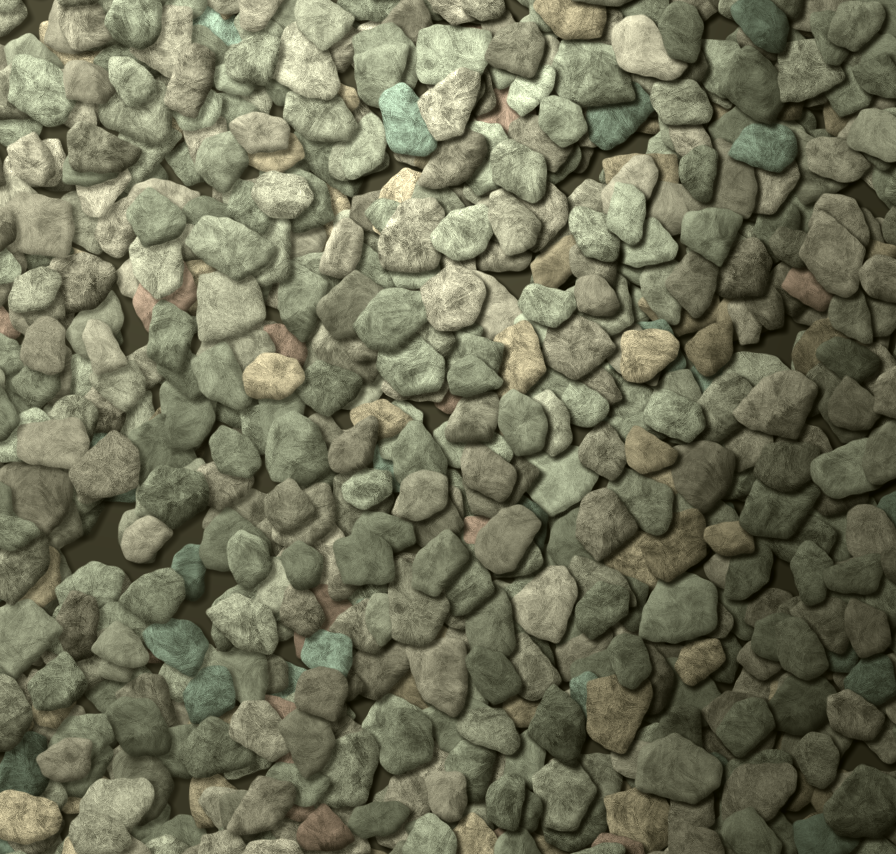
Give the GLSL for this texture, as a Shadertoy shader.

```glsl
float hash(vec2 p) {
    return fract(sin(dot(p, vec2(127.1, 311.7))) * 4375.85);
}

mat2 rotation(float a) {
    return mat2(cos(a), sin(a), -sin(a), cos(a));
}

// Distance to the nearest scattered point
float cellular(vec2 p) {
    vec2 cell = floor(p);
    float nearest = 2.0;
    for (int y = -1; y <= 1; y++)
    for (int x = -1; x <= 1; x++) {
        vec2 c = cell + vec2(x, y);
        vec2 point = c + vec2(hash(c), hash(c + 37.2));
        nearest = min(nearest, length(p - point));
    }
    return nearest;
}

// Layered, warped sines
float mottle(vec2 p) {
    float sum = 0.0, amp = 0.5;
    for (int i = 0; i < 6; i++) {
        p = rotation(0.9) * p * 1.75 + 0.9 * sin(p.yx * 1.3 + 2.0);
        sum += amp * sin(p.x) * sin(p.y);
        amp *= 0.78;
    }
    return sum;
}

// Rounded polygon: xy = outward direction, z = signed distance
vec3 pebble(vec2 q, vec2 id) {
    float size = mix(0.72, 1.2, hash(id + 3.1));
    float turn = 6.283 * hash(id + 8.7);
    vec2 outward = vec2(0);
    float total = 0.0;
    for (int k = 0; k < 7; k++) {
        float h = hash(id + float(k) * 1.37);
        float a = (float(k) + 0.9 * h) * 0.8976 + turn;
        vec2 n = vec2(cos(a), sin(a));
        float r = 0.40 + 0.1 * cos(2.0 * (a - turn * 3.0)) + 0.18 * fract(h * 17.0);
        float w = exp(27.0 * (dot(q, n) - r * size));
        outward += n * w;
        total += w;
    }
    return vec3(outward / total, log(total) / 27.0);
}

vec3 mineral(vec2 id) {
    float kind = hash(id + 21.4);
    vec3 c = mix(vec3(0.76, 0.75, 0.665), vec3(0.71, 0.745, 0.65), smoothstep(0.3, 0.7, kind));
    c = mix(c, vec3(0.65, 0.75, 0.67), step(0.94, kind));
    c = mix(c, vec3(0.80, 0.76, 0.64), step(kind, 0.12));
    c = mix(c, vec3(0.74, 0.65, 0.58), step(kind, 0.02));
    return c * mix(0.78, 1.16, hash(id + 14.9));
}

vec3 shadePebble(vec2 q, vec2 id, vec3 shape) {
    vec2 grainPos = q + 9.0 * vec2(hash(id + 5.5), hash(id + 6.6));
    float patches = mottle(grainPos * 4.0);
    float dents = mottle(grainPos.yx * 5.0 + 4.0);
    float specks = cellular(grainPos * 23.0 + 1.5 * vec2(patches, dents));

    // Tilted top, broken facet, worn rim, rough skin
    vec2 tilt = vec2(hash(id + 1.9), hash(id + 2.8)) - 0.5;
    float a = 6.283 * hash(id + 11.3);
    vec2 facet = vec2(cos(a), sin(a));
    float crease = dot(q, facet) - 0.12 + 0.07 * patches;
    vec2 slope = 0.5 * tilt + 0.36 * facet * smoothstep(-0.05, 0.07, crease);
    slope += shape.xy * 0.8 * smoothstep(-0.16, 0.02, shape.z + 0.03 * dents);
    slope += 0.2 * vec2(patches, dents);
    vec3 normal = normalize(vec3(slope, 1.0));
    float diffuse = max(dot(normal, normalize(vec3(-0.42, 0.5, 0.78))), 0.0);

    float roughness = mix(0.35, 1.0, hash(id + 17.7));
    float stain = smoothstep(0.0, 0.6, patches) - 0.25;
    float skin = 1.0 + roughness * (0.16 * dents - 0.2 * stain + 0.34 * (specks - 0.47));
    return mineral(id) * skin * (0.2 + 0.76 * diffuse);
}

void mainImage(out vec4 fragColor, in vec2 fragCoord) {
    vec2 uv = fragCoord / iResolution.xy;
    float scale = 14.0;
    vec2 p = fragCoord / iResolution.y * scale;
    float edge = 1.0 * scale / iResolution.y;
    float shadowDepth = mix(0.42, 0.8, smoothstep(0.15, 0.65, uv.x));
    vec3 color = vec3(0.24, 0.235, 0.2);

    // Heaped layers, each on its own turned grid
    for (int layer = 0; layer < 4; layer++) {
        float level = float(layer);
        mat2 turn = rotation(0.5 + level * 1.9);
        vec2 g = turn * p + level * 31.7;
        for (int y = -1; y <= 1; y++)
        for (int x = -1; x <= 1; x++) {
            vec2 cell = floor(g) + vec2(x, y);
            vec2 id = cell + level * 53.0;
            if (hash(id + 40.3) > 1.0 - 0.14 * level) continue;
            vec2 jitter = 0.6 * (vec2(hash(id + 0.7), hash(id + 9.2)) - 0.5);
            vec2 q = (g - cell - 0.5 - jitter) * turn;
            if (dot(q, q) > 1.3) continue;

            // Cast shadow, then the stone over it
            float shadow = pebble(q - vec2(0.06, -0.055), id).z;
            color *= 1.0 - shadowDepth * (1.0 - smoothstep(-0.04, 0.07, shadow));
            vec3 shape = pebble(q, id);
            shape.z += 0.012 * sin(q.x * 19.0 + id.y) * sin(q.y * 17.0 + id.x);
            if (shape.z < edge)
                color = mix(color, shadePebble(q, id, shape), 1.0 - smoothstep(-edge, edge, shape.z));
        }
    }

    // Lamp falling off to the right and the bottom
    float lamp = mix(0.8, 1.13, smoothstep(0.2, 1.0, uv.y));
    float border = uv.x - 0.12 * uv.y + 0.03 * sin(uv.y * 9.0);
    lamp *= mix(1.02, 0.62, smoothstep(0.48, 0.86, border));
    lamp *= 1.0 + 0.1 * exp(-9.0 * dot(uv - vec2(0.42, 0.65), uv - vec2(0.42, 0.65)));
    color = color * lamp + vec3(0.025, 0.02, -0.02);
    fragColor = vec4(clamp(color, 0.0, 1.0), 1.0);
}
```
